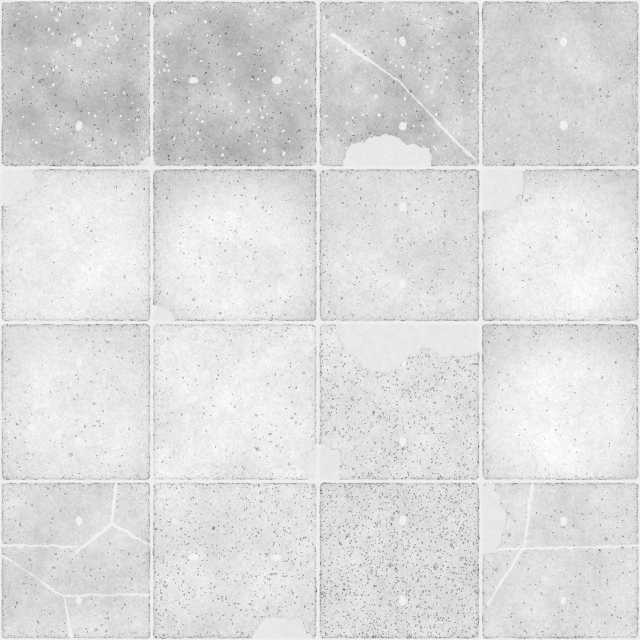
This texture is drawn by a WebGL 2 fragment shader. Its source:

```glsl
#version 300 es
precision highp float;
uniform vec2 u_resolution;
out vec4 outColor;

// Tile layout: joints between four columns and four rows, counted from lower left
const float COLUMN_EDGES[5] = float[5](0.0, 0.237, 0.497, 0.751, 1.0);
const float ROW_EDGES[5] = float[5](0.0, 0.248, 0.496, 0.738, 1.0);
const float JOINT_HALF_WIDTH = 0.0026;
const float CORNER_RADIUS = 0.006;

// Per-tile character, one line per row from the bottom up
const mat4 TONE = mat4(0.855, 0.895, 0.875, 0.87,
                       0.905, 0.925, 0.89, 0.91,
                       0.92, 0.905, 0.875, 0.91,
                       0.775, 0.755, 0.785, 0.84);
const mat4 GLOW = mat4(0.0, 0.0, 0.0, 0.0,
                       0.5, 0.0, 0.0, 0.9,
                       0.5, 1.1, 0.4, 1.0,
                       0.0, 0.0, 0.0, 0.1);
const mat4 PITS = mat4(0.05, 0.17, 0.36, 0.05,
                       0.04, 0.04, 0.24, 0.03,
                       0.02, 0.04, 0.07, 0.03,
                       0.06, 0.06, 0.06, 0.03);

// Broken areas: centre, lying in the damaged tile, and radii
const int CHIP_COUNT = 11;
const vec4 CHIPS[CHIP_COUNT] = vec4[CHIP_COUNT](
  vec4(0.60, 0.741, 0.075, 0.038), vec4(0.002, 0.736, 0.05, 0.055),
  vec4(0.753, 0.736, 0.07, 0.075), vec4(0.239, 0.498, 0.035, 0.03),
  vec4(0.59, 0.494, 0.07, 0.075), vec4(0.71, 0.494, 0.06, 0.05),
  vec4(0.499, 0.25, 0.035, 0.06), vec4(0.495, 0.25, 0.018, 0.05),
  vec4(0.753, 0.19, 0.038, 0.06), vec4(0.44, 0.001, 0.035, 0.028),
  vec4(0.235, 0.74, 0.02, 0.025));

// Cracks: start and end of each piece
const int CRACK_COUNT = 12;
const vec4 CRACKS[CRACK_COUNT] = vec4[CRACK_COUNT](
  vec4(0.52, 0.948, 0.625, 0.87), vec4(0.625, 0.87, 0.742, 0.75),
  vec4(0.0, 0.134, 0.098, 0.069), vec4(0.098, 0.069, 0.115, 0.0),
  vec4(0.098, 0.069, 0.235, 0.071), vec4(0.182, 0.245, 0.176, 0.182),
  vec4(0.176, 0.182, 0.235, 0.147), vec4(0.176, 0.182, 0.12, 0.138),
  vec4(0.833, 0.245, 0.82, 0.147), vec4(0.82, 0.147, 0.762, 0.056),
  vec4(0.755, 0.14, 0.997, 0.147), vec4(0.0, 0.147, 0.12, 0.147));
const float CRACK_HALF_WIDTH = 0.0022;

const float JOINT_TONE = 0.935;
const float PLASTER_TONE = 0.91;
const float WHITE_TONE = 0.96;
const float STAIN_DEPTH = 0.08;
const float GRAIN_DEPTH = 0.045;

vec3 hash3(vec2 p) {
  vec3 q = fract(p.xyx * vec3(0.1031, 0.1030, 0.0973));
  q += dot(q, q.yxz + 33.33);
  return fract((q.xxy + q.yzz) * q.zyx);
}

// Cellular noise: distance to the nearest point and that point's random value
vec2 cells(vec2 p) {
  vec2 nearest = vec2(9.0, 0.0);
  for (int y = -1; y <= 1; y++)
    for (int x = -1; x <= 1; x++) {
      vec2 cell = floor(p) + vec2(x, y);
      vec3 h = hash3(cell + 17.0);
      float d = length(cell + h.xy - p);
      if (d < nearest.x) nearest = vec2(d, h.z);
    }
  return nearest;
}

float specks(vec2 p, float scale, float density) {
  vec2 c = cells(p * scale);
  float radius = 0.38 * (1.0 - 0.65 * c.y / density);
  float soft = max(0.08, 0.5 * scale / u_resolution.y);
  return step(c.y, density) * (1.0 - smoothstep(radius - soft, radius + soft, c.x));
}

// Layered, rotated sines for cloudy staining
float stains(vec2 p) {
  float sum = 0.0, amplitude = 0.5;
  for (int i = 0; i < 7; i++) {
    p = mat2(1.38, 1.06, -1.06, 1.38) * p + 1.7;
    sum += amplitude * sin(p.x + 1.6 * sin(p.y * 0.8)) * sin(p.y + 1.4 * sin(p.x * 0.7) + sum);
    amplitude *= 0.72;
  }
  return sum;
}

float segmentDistance(vec2 p, vec2 a, vec2 b) {
  vec2 ab = b - a;
  return length(p - a - ab * clamp(dot(p - a, ab) / dot(ab, ab), 0.0, 1.0));
}

void main() {
  vec2 uv = gl_FragCoord.xy / u_resolution;
  float pixel = 1.0 / u_resolution.y;
  ivec2 id = ivec2(0);
  for (int i = 1; i < 4; i++)
    id += ivec2(uv.x > COLUMN_EDGES[i], uv.y > ROW_EDGES[i]);
  vec2 low = vec2(COLUMN_EDGES[id.x], ROW_EDGES[id.y]);
  vec2 high = vec2(COLUMN_EDGES[id.x + 1], ROW_EDGES[id.y + 1]);
  vec2 local = (uv - low) / (high - low);
  float tone = TONE[id.y][id.x], glow = GLOW[id.y][id.x], pits = PITS[id.y][id.x];
  float darkTile = 1.0 - smoothstep(0.78, 0.89, tone);
  float cloud = stains(uv * 10.0 + vec2(id) * 5.3);
  float rough = stains(uv * 65.0 + 8.0);
  float grain = cells(uv * 300.0).y - 0.5;
  vec2 ragged = uv + 0.0025 * vec2(cloud, rough);

  // Depth inside the worn tile outline
  vec2 q = abs(uv - 0.5 * (low + high)) - 0.5 * (high - low) + JOINT_HALF_WIDTH + CORNER_RADIUS;
  float depth = CORNER_RADIUS - length(max(q, 0.0)) - min(max(q.x, q.y), 0.0) + 0.0011 * rough;

  // Clouded surface, pits and pale flecks
  float tile = tone + STAIN_DEPTH * cloud * (0.45 + 0.6 * darkTile) + 0.017 * rough + GRAIN_DEPTH * grain;
  tile += glow * (0.03 - 0.11 * smoothstep(0.3, 0.7, length(local - vec2(0.5, 0.4)) + 0.08 * cloud));
  tile -= 0.23 * specks(ragged, 250.0, pits) + 0.14 * specks(ragged + 2.0, 120.0, pits * 0.2);
  tile = mix(tile, WHITE_TONE, 0.8 * darkTile * specks(ragged + 4.0, 150.0, 0.09));

  // Paired pale spots
  vec2 spot = id.x == 1 ? local.yx : local;
  spot = vec2(spot.x - 0.52, abs(spot.y - 0.5) - 0.25);
  float spotDistance = length(spot * vec2(1.25, 0.9)) + 0.008 * rough;
  tile = mix(tile, WHITE_TONE, 0.85 * (1.0 - smoothstep(0.02, 0.032, spotDistance)));

  // Rubbed rim with a broken dark outline
  tile = mix(tile, 0.9, 0.7 * darkTile * exp(-max(depth, 0.0) / 0.007));
  float outline = exp(-abs(depth - 0.001) / 0.0016);
  tile -= outline * (0.13 + 0.14 * rough + 0.16 * grain);
  tile -= 0.2 * exp(-max(depth, 0.0) / 0.01) * specks(ragged + 6.0, 250.0, 0.4);

  // Pale ragged cracks
  float crack = 1.0;
  for (int i = 0; i < CRACK_COUNT; i++)
    crack = min(crack, segmentDistance(ragged, CRACKS[i].xy, CRACKS[i].zw));
  float crackWidth = CRACK_HALF_WIDTH * (0.8 + 0.6 * cloud);
  tile = mix(tile, WHITE_TONE, 0.85 * (1.0 - smoothstep(crackWidth - pixel, crackWidth + pixel, crack)));

  // Broken areas expose smooth plaster, each within its own tile
  float chip = 1.0;
  for (int i = 0; i < CHIP_COUNT; i++) {
    vec2 centre = CHIPS[i].xy, radii = CHIPS[i].zw;
    float reach = (length((uv - centre) / radii) - 1.0) * min(radii.x, radii.y);
    bool owned = all(greaterThan(centre, low)) && all(lessThan(centre, high));
    if (owned) chip = min(chip, reach);
  }
  chip += 0.014 * cloud + 0.002 * rough;
  tile -= exp(-abs(chip) / 0.0016) * (0.05 + 0.08 * rough);
  float plaster = PLASTER_TONE + 0.012 * rough + 0.02 * grain;
  tile = mix(plaster, tile, smoothstep(-pixel, pixel, chip));

  // Joints
  float joint = JOINT_TONE + 0.012 * rough + 0.02 * grain;
  float shade = mix(joint, tile, smoothstep(-pixel, pixel, depth));
  outColor = vec4(vec3(clamp(shade, 0.0, 1.0)), 1.0);
}
```
